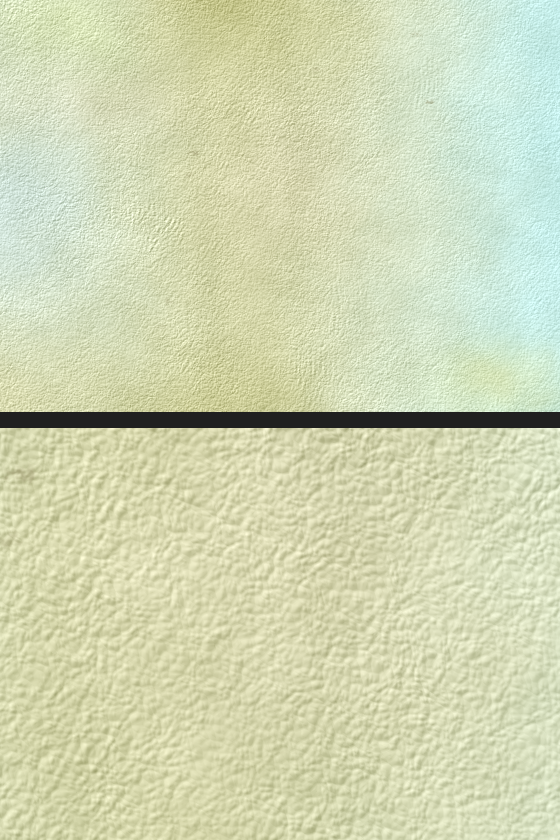
Top: the whole. Bottom: its middle third, enlarged.
A Shadertoy shader for this texture:

```glsl
// Sunlit rough plaster wall with trowel arcs and washes of khaki, cream and aqua.

const float TAU = 6.2831853;
const vec2 LIGHT_DIR = vec2(-0.6, 0.8);
const float RELIEF_STEP = 0.0024;

vec2 hash2(vec2 p) {
    vec3 q = fract(p.xyx * vec3(0.1031, 0.1030, 0.0973));
    q += dot(q, q.yzx + 33.33);
    return fract((q.xx + q.yz) * q.zy);
}

mat2 rotation(float angle) {
    float c = cos(angle), s = sin(angle);
    return mat2(c, -s, s, c);
}

// Layered, folded sines: soft cloudy variation, roughly -1 to 1
float cloud(vec2 p, int layers) {
    float sum = 0.0, amp = 0.5;
    for (int i = 0; i < layers; i++) {
        p = rotation(1.1) * p + 2.3;
        sum += amp * sin(p.x + 1.4 * sin(p.y * 0.8)) * cos(p.y * 0.9 + sin(p.x * 0.7));
        p *= 1.85;
        amp *= 0.68;
    }
    return sum;
}

// Cellular noise: one bump per grain, each of its own height
float grains(vec2 p) {
    vec2 cell = floor(p), f = p - cell;
    float top = -1.0;
    for (int y = -1; y <= 1; y++)
    for (int x = -1; x <= 1; x++) {
        vec2 o = vec2(x, y);
        vec2 rnd = hash2(cell + o);
        top = max(top, 0.7 + 0.5 * rnd.x * rnd.y - length(o + rnd - f));
    }
    return top;
}

// Faded patches of broken, curved grooves, each swept in its own direction
float trowelArcs(vec2 p, float patches, float grooves) {
    vec2 q = p * patches, cell = floor(q);
    float wobble = 2.6 * cloud(p * 38.0, 4), sum = 0.0;
    for (int y = -1; y <= 1; y++)
    for (int x = -1; x <= 1; x++) {
        vec2 id = cell + vec2(x, y);
        vec2 rnd = hash2(id + 17.0);
        vec2 d = rotation(mix(-0.9, 0.6, rnd.x)) * (q - id - hash2(id));
        float radius = length(d + vec2(1.1 + rnd.y, 0.0));
        float fade = exp(-dot(d, d) * 9.0) * smoothstep(0.2, 1.0, rnd.y);
        sum += fade * sin(TAU * radius * grooves / patches + wobble);
    }
    return sum * smoothstep(-0.35, 0.4, cloud(p * 60.0 + 4.0, 3));
}

float plasterHeight(vec2 p) {
    vec2 bent = p + 0.004 * vec2(cloud(p * 50.0, 3), cloud(p * 50.0 + 8.0, 3));
    float fine = grains(bent * 185.0);
    float middle = grains(rotation(0.6) * bent * 118.0 + 70.0);
    float coarse = grains(rotation(1.0) * bent * 62.0 + 140.0);
    return 0.5 * fine + 0.5 * middle + 0.35 * coarse + 0.3 * trowelArcs(p, 4.5, 82.0);
}

// Soft elliptical wash of pigment
vec3 wash(vec3 base, vec3 pigment, vec2 uv, vec2 centre, vec2 size, float strength) {
    vec2 d = (uv - centre) / size;
    return mix(base, pigment, strength * exp(-dot(d, d)));
}

vec3 wallColour(vec2 uv) {
    vec3 cream = vec3(0.85, 0.895, 0.79), aqua = vec3(0.765, 0.93, 0.92);
    vec3 khaki = vec3(0.83, 0.828, 0.64), ochre = vec3(0.765, 0.765, 0.53);
    vec3 lime = vec3(0.85, 0.895, 0.705), mist = vec3(0.81, 0.89, 0.865);
    vec3 blush = vec3(0.845, 0.83, 0.69);
    vec3 c = mix(cream, aqua, smoothstep(0.6, 1.08, uv.x));
    c = wash(c, khaki, uv, vec2(0.43, 0.5), vec2(0.22, 1.6), 0.85);
    c = wash(c, blush, uv, vec2(0.15, 0.76), vec2(0.2, 0.12), 0.5);
    c = wash(c, blush, uv, vec2(0.53, 0.55), vec2(0.13, 0.2), 0.6);
    c = wash(c, lime, uv, vec2(0.1, 0.95), vec2(0.14, 0.1), 0.8);
    c = wash(c, ochre, uv, vec2(0.44, 1.02), vec2(0.17, 0.2), 0.85);
    c = wash(c, ochre, uv, vec2(0.37, -0.02), vec2(0.22, 0.17), 0.65);
    c = wash(c, khaki, uv, vec2(0.0, 0.0), vec2(0.22, 0.2), 0.8);
    c = wash(c, mist, uv, vec2(0.0, 0.48), vec2(0.17, 0.22), 0.85);
    return wash(c, lime, uv, vec2(0.9, 0.07), vec2(0.13, 0.09), 0.85);
}

// Sparse ragged pits
float pits(vec2 p, float aspect) {
    float sum = 0.0;
    for (int i = 0; i < 9; i++) {
        vec2 rnd = hash2(vec2(i, 7.0));
        vec2 d = p - vec2(mix(0.15, 0.8, rnd.x) * aspect, mix(0.1, 0.95, rnd.y));
        d = d / vec2(0.009, 0.005) + 1.3 * vec2(cloud(p * 220.0, 3), cloud(p * 260.0, 3));
        sum += exp(-dot(d, d)) * mix(0.15, 0.9, hash2(rnd * 90.0).x);
    }
    return min(sum, 1.0);
}

void mainImage(out vec4 fragColor, in vec2 fragCoord) {
    vec2 uv = fragCoord / iResolution.xy;
    vec2 p = fragCoord / iResolution.y;
    float aspect = iResolution.x / iResolution.y;

    // Pigment, with drifting edges and mottling
    vec2 drift = 0.05 * vec2(cloud(p * 7.0, 4), cloud(p * 7.0 + 9.0, 4));
    vec3 colour = wallColour(uv + drift);
    colour += vec3(0.035, 0.034, 0.042) * cloud(p * 15.0 + 3.0, 6);

    // Raking light over the relief, with deeper shadows and a gentler right edge
    float slope = plasterHeight(p) - plasterHeight(p + LIGHT_DIR * RELIEF_STEP);
    float roughness = mix(0.31, 0.22, smoothstep(0.5, 1.0, uv.x));
    roughness *= 1.0 + 0.35 * cloud(p * 9.0 + 5.0, 3);
    slope *= slope < 0.0 ? 1.15 : 0.95;
    colour += slope * roughness * vec3(0.97, 0.94, 1.06) + 0.006;

    // Dark pits
    colour = mix(colour, vec3(0.50, 0.47, 0.31), 0.55 * pits(p, aspect));
    fragColor = vec4(clamp(colour, 0.0, 1.0), 1.0);
}
```
